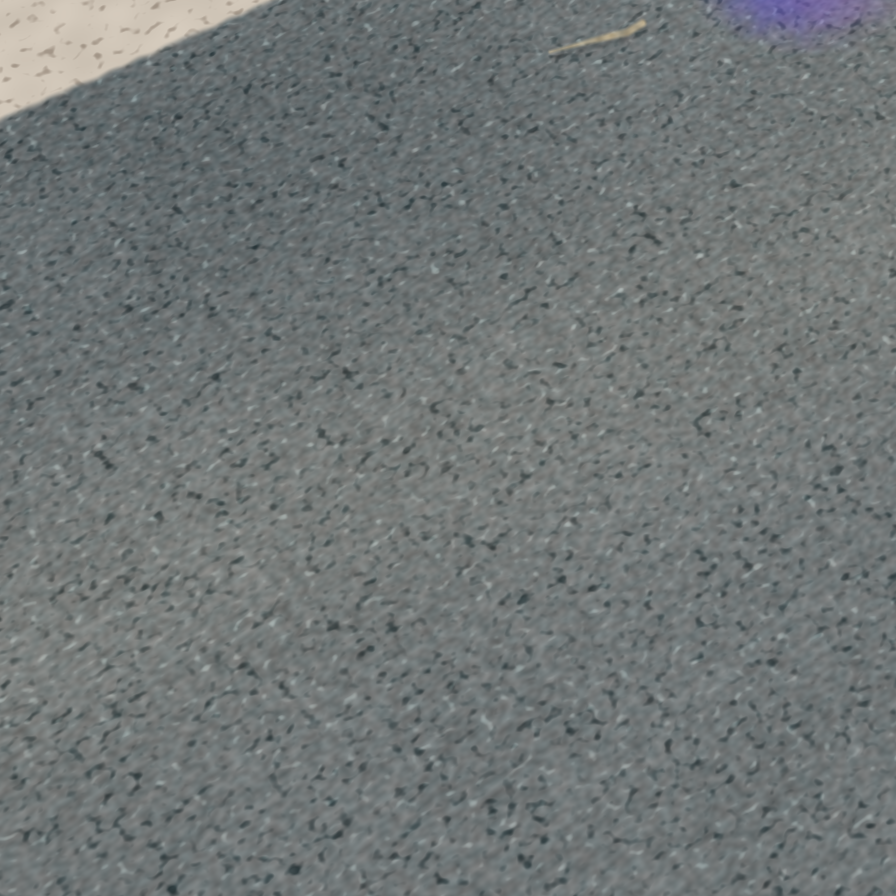
Write a Shadertoy shader that draws this texture.

```glsl
// Worn grey asphalt seen at a slant: soft diagonal grain with clustered dark pits
// and pale chips from layered gradient noise, finer towards the top. A pale concrete
// corner, a dry twig and a soft violet smudge lie along the upper edge.

const vec3 ASPHALT  = vec3(0.444, 0.467, 0.470);
const vec3 CONCRETE = vec3(0.815, 0.775, 0.720);
const vec3 TWIG     = vec3(0.700, 0.645, 0.530);
const vec3 BLUE     = vec3(0.390, 0.370, 0.680);
const vec3 MAUVE    = vec3(0.500, 0.430, 0.630);

vec2 hash2(vec2 cell) {
    vec3 h = fract(cell.xyx * vec3(0.1031, 0.1030, 0.0973));
    h += dot(h, h.yzx + 33.33);
    return fract((h.xx + h.yz) * h.zy);
}

vec2 gradientAt(vec2 cell) {
    float angle = 6.28318 * hash2(cell).x;
    return vec2(cos(angle), sin(angle));
}

// Gradient noise, roughly -0.7 to 0.7
float noise(vec2 p) {
    vec2 i = floor(p), f = p - i;
    vec2 u = f * f * f * (f * (f * 6.0 - 15.0) + 10.0);
    vec2 e = vec2(0.0, 1.0);
    float a = dot(gradientAt(i), f);
    float b = dot(gradientAt(i + e.yx), f - e.yx);
    float c = dot(gradientAt(i + e.xy), f - e.xy);
    float d = dot(gradientAt(i + e.yy), f - e.yy);
    return mix(mix(a, b, u.x), mix(c, d, u.x), u.y);
}

// Noise whose features are stretched along the given angle
float streak(vec2 p, float angle, float stretch, float frequency, float seed) {
    float c = cos(angle), s = sin(angle);
    vec2 q = vec2(c * p.x + s * p.y, c * p.y - s * p.x);
    return noise(q * frequency * vec2(1.0 / stretch, 1.0) + seed);
}

// Bell-shaped weight around a centre
float bell(vec2 p, vec2 centre, vec2 radius) {
    vec2 d = (p - centre) / radius;
    return exp(-dot(d, d));
}

float segmentDistance(vec2 p, vec2 a, vec2 b) {
    vec2 pa = p - a, ba = b - a;
    return length(pa - ba * clamp(dot(pa, ba) / dot(ba, ba), 0.0, 1.0));
}

// Broad light and dark areas of the road
vec3 roadTone(vec2 uv) {
    float across = uv.y - 0.45 * uv.x;
    float band = exp(-pow((across - 0.28) / 0.20, 2.0));
    float shade = bell(uv, vec2(0.20, 0.84), vec2(0.45, 0.24));
    float patches = streak(uv, 0.45, 2.2, 7.0, 5.0);
    vec3 tone = ASPHALT + vec3(0.034, 0.026, 0.015) * band;
    tone -= vec3(0.056, 0.050, 0.045) * shade;
    return tone + 0.030 * patches;
}

vec3 asphalt(vec2 uv) {
    // Foreshortening packs the grain more tightly towards the top
    vec2 p = vec2((uv.x - 0.5) * (1.0 + 0.3 * uv.y), uv.y * (1.0 + 0.3 * uv.y));
    float angle = 0.65;
    float broad = streak(p, 0.4, 1.5, 31.0, 11.0);
    float middle = streak(p, angle, 1.4, 68.0, 23.0);
    float fine = streak(p, angle, 1.5, 125.0, 37.0);
    float tint = streak(p, angle, 1.5, 75.0, 71.0);
    vec3 color = roadTone(uv) + 0.035 * broad + 0.060 * middle + 0.085 * fine;
    color += tint * vec3(0.024, -0.004, -0.010);

    // Ragged soft pits gather in loose clusters; chips are paler and smaller
    float cluster = smoothstep(-0.35, 0.35, noise(p * 17.0 + 3.0));
    float ragged = 0.75 * streak(p, 0.75, 1.25, 76.0, 91.0)
                 + 0.45 * streak(p, 0.55, 1.4, 133.0, 47.0);
    float pit = smoothstep(0.06, 0.56, ragged + 0.12 * (cluster - 0.5));
    float bright = 0.75 * streak(p, angle, 1.5, 80.0, 153.0) + 0.4 * fine;
    float chip = smoothstep(0.20, 0.62, bright);
    float strength = mix(1.0, 0.72, uv.y) * mix(0.65, 1.25, cluster);
    color -= vec3(0.190, 0.172, 0.166) * pit * strength;
    return color + vec3(0.125, 0.140, 0.135) * chip;
}

vec3 concrete(vec2 uv) {
    float grain = streak(uv, 0.4, 1.5, 95.0, 211.0) + 0.5 * streak(uv, 0.4, 1.5, 160.0, 8.0);
    float speck = smoothstep(0.14, 0.62, grain);
    float mottling = streak(uv, 0.4, 1.8, 34.0, 17.0);
    return CONCRETE + 0.04 * mottling - vec3(0.17, 0.18, 0.18) * speck;
}

// Coverage of a tapering, slightly bent twig
float twigMask(vec2 uv) {
    vec2 bend = vec2(0.662, 0.955), knot = vec2(0.700, 0.964);
    float d = segmentDistance(uv, vec2(0.614, 0.942), bend);
    d = min(d, segmentDistance(uv, bend, knot));
    d = min(d, segmentDistance(uv, knot, vec2(0.717, 0.974)));
    float halfWidth = mix(0.0004, 0.0032, smoothstep(0.61, 0.70, uv.x));
    return 1.0 - smoothstep(halfWidth - 0.002, halfWidth + 0.0035, d);
}

void mainImage(out vec4 fragColor, in vec2 fragCoord) {
    vec2 uv = fragCoord / iResolution.xy;
    vec3 road = asphalt(uv);

    // Violet smudge, bluer on its left side
    vec2 wobble = 0.012 * vec2(noise(uv * 45.0), noise(uv * 45.0 + 19.0));
    vec2 offset = (uv + wobble - vec2(0.898, 1.012)) / vec2(0.118, 0.066);
    float smudge = 1.0 - smoothstep(0.25, 1.15, length(offset));
    vec3 violet = mix(BLUE, MAUVE, smoothstep(0.82, 0.97, uv.x));
    vec3 color = mix(road, violet + 0.6 * (road - ASPHALT), 0.92 * smudge);

    // Twig with a faint shadow beneath it
    color *= 1.0 - 0.14 * twigMask(uv + vec2(-0.002, 0.006));
    float broken = 0.85 + 0.35 * noise(uv * 80.0);
    color = mix(color, TWIG + 0.15 * noise(uv * 95.0), broken * twigMask(uv));

    // Concrete corner with a soft, slightly uneven edge
    float edge = uv.y - 0.866 - 0.44 * uv.x + 0.004 * noise(uv * 40.0);
    color = mix(color, concrete(uv), smoothstep(-0.005, 0.005, edge));
    fragColor = vec4(clamp(color, 0.0, 1.0), 1.0);
}
```
